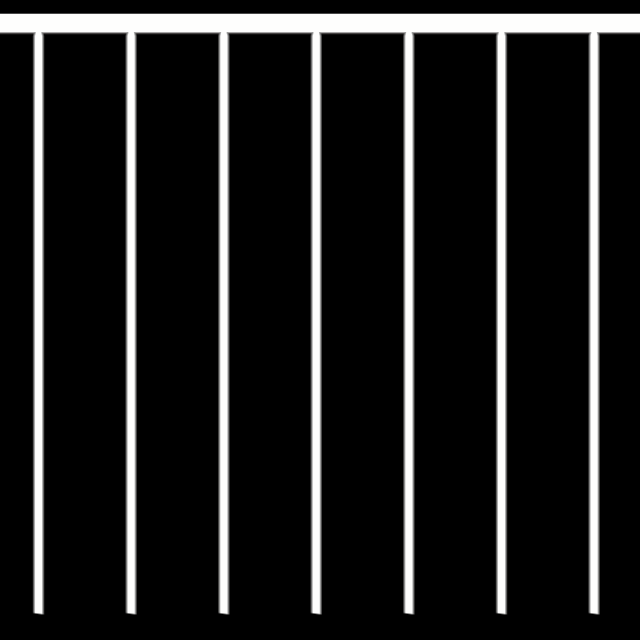
Reproduce this pattern procedurally as a Shadertoy shader.

```glsl
// White railing on black: a top rail with seven evenly spaced, soft-edged bars.

const float BAR_PITCH = 0.1447;
const float FIRST_BAR_X = 0.0602;
const float BAR_HALF_WIDTH = 0.0072;
const float BAR_SOFTNESS = 0.0025;
const float BAR_FOOT = 0.0410;
const float FOOT_SLOPE = 0.13;
const float RAIL_TOP = 0.9785;
const float RAIL_BOTTOM = 0.9490;
const float LIP_DEPTH = 0.0024;
const vec3 PAINT = vec3(0.995, 0.995, 0.992);
const vec3 LIP_COLOR = vec3(0.27, 0.26, 0.26);

float hash(float n) {
    return fract(sin(n * 12.9898) * 43758.5453);
}

// Linear coverage of a signed distance, negative inside
float coverage(float dist, float softness) {
    return clamp(0.5 - 0.5 * dist / softness, 0.0, 1.0);
}

// Coverage of the span between two limits
float band(float v, float low, float high, float softness) {
    return coverage(max(low - v, v - high), softness);
}

// Horizontal offset from the nearest bar, with a slight shift per bar
float barOffset(float x) {
    float index = floor((x - FIRST_BAR_X) / BAR_PITCH + 0.5);
    float shift = (hash(index + 3.0) - 0.5) * 0.0006;
    return x - FIRST_BAR_X - index * BAR_PITCH - shift;
}

// Bar with a slanted foot and a small pinch below the rail
float barMask(float offset, float y, float aa) {
    float pinch = 0.0012 * smoothstep(0.006, 0.0, abs(y - RAIL_BOTTOM));
    float side = coverage(abs(offset) - BAR_HALF_WIDTH + pinch, max(BAR_SOFTNESS, aa));
    float foot = BAR_FOOT - FOOT_SLOPE * offset;
    return side * band(y, foot, RAIL_TOP - 0.005, max(0.0014, aa));
}

void mainImage(out vec4 fragColor, in vec2 fragCoord) {
    vec2 uv = fragCoord / iResolution.xy;
    float aa = 0.6 / min(iResolution.x, iResolution.y);
    float offset = barOffset(uv.x);

    // Grey lip under the rail, broken beside each bar
    float lip = band(uv.y, RAIL_BOTTOM - LIP_DEPTH, RAIL_BOTTOM, aa);
    lip *= smoothstep(0.0055, 0.0085, abs(offset));
    vec3 color = LIP_COLOR * lip;

    // White rail and bars
    float rail = band(uv.y, RAIL_BOTTOM, RAIL_TOP, aa);
    float bar = barMask(offset, uv.y, aa);
    color = mix(color, PAINT, max(rail, bar));

    fragColor = vec4(color, 1.0);
}
```
